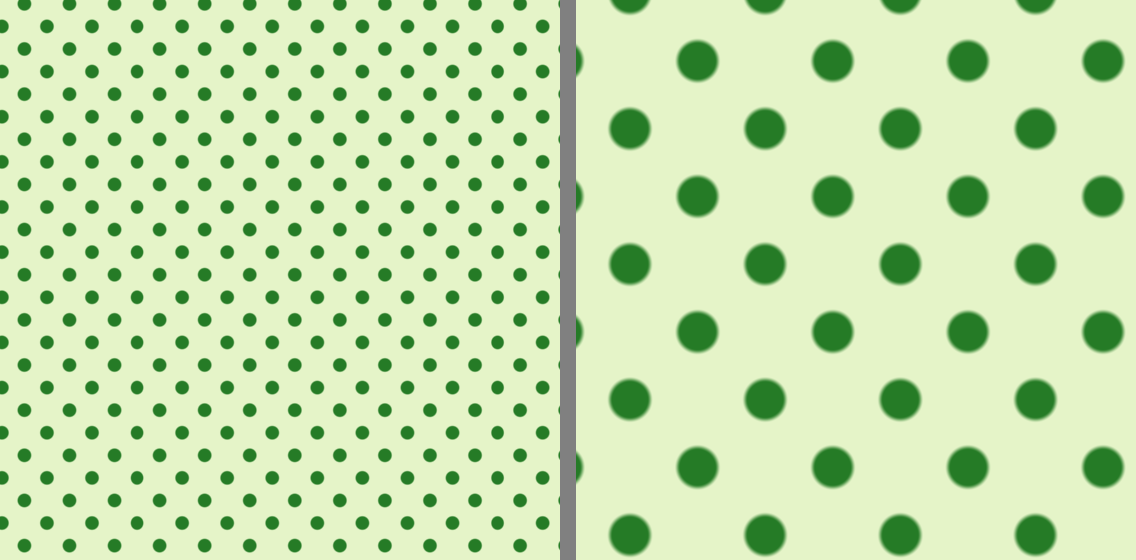
Left: the whole. Right: its middle third, enlarged.
This pattern is drawn by a Shadertoy shader. Its source:

```glsl
// Small green polka dots on a pale lime ground, set in staggered rows.
// Two identical rectangular lattices, offset by half a cell, each give the
// distance to their nearest dot; every eighth staggered column is slimmer.

#define PERIOD vec2(0.08047, 0.08062)   // lattice cell, in canvas heights
#define ORIGIN vec2(0.0436, 0.0257)     // centre of the lowest left full dot
#define DOT_RADIUS 0.0121
#define EDGE_SOFTNESS 0.0018            // half width of the blurred rim
#define SLIM_EVERY 8.0
#define SLIM_COLUMN 4.0
#define SLIM_SCALE 0.92
#define GROUND_COLOR vec3(0.897, 0.957, 0.784)
#define DOT_COLOR vec3(0.145, 0.484, 0.148)

// Signed distance to the nearest dot of one lattice.
float latticeDots(vec2 p, bool staggered) {
    vec2 cell = floor(p / PERIOD + 0.5);
    vec2 local = p - cell * PERIOD;
    float column = mod(cell.x + 1.0, SLIM_EVERY);
    bool slim = staggered && abs(column - SLIM_COLUMN + 1.0) < 0.5;
    if (slim) local.x /= SLIM_SCALE;
    return length(local) - DOT_RADIUS;
}

void mainImage(out vec4 fragColor, in vec2 fragCoord) {
    vec2 p = fragCoord / iResolution.y - ORIGIN;

    // Union of the straight and the staggered rows
    float dots = min(latticeDots(p, false),
                     latticeDots(p - 0.5 * PERIOD, true));

    // Soft rim, never thinner than a pixel
    float rim = max(EDGE_SOFTNESS, 0.75 / iResolution.y);
    float coverage = 1.0 - smoothstep(-rim, rim, dots);

    fragColor = vec4(mix(GROUND_COLOR, DOT_COLOR, coverage), 1.0);
}
```
